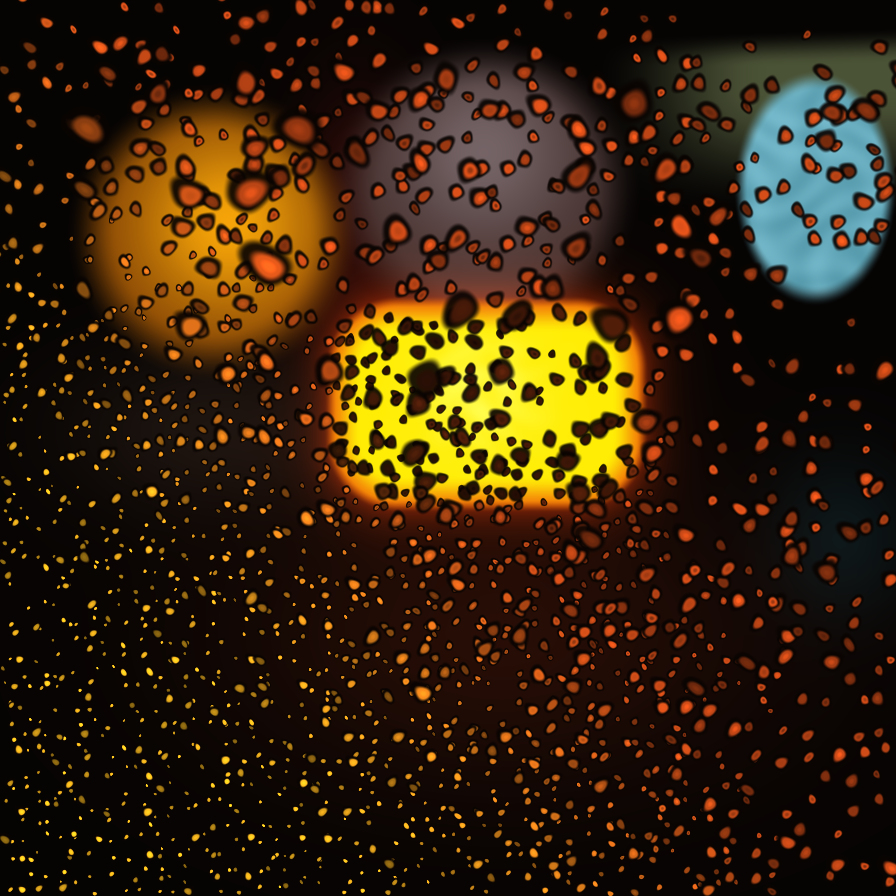
Reproduce this texture procedurally as a three.js fragment shader.

```glsl
varying vec2 vUv;

vec2 hash2(vec2 p) {
  return fract(sin(vec2(dot(p, vec2(127.1, 311.7)), dot(p, vec2(269.5, 183.3)))) * 43758.5);
}

float disc(vec2 p, vec2 center, vec2 radius, float soft) {
  return 1.0 - smoothstep(1.0 - soft, 1.0 + soft, length((p - center) / radius));
}

float haze(vec2 p, vec2 center, vec2 radius) {
  vec2 q = (p - center) / radius;
  return exp(-dot(q, q));
}

float roundBox(vec2 p, vec2 halfSize, float corner) {
  vec2 q = abs(p) - halfSize + corner;
  return length(max(q, 0.0)) + min(max(q.x, q.y), 0.0) - corner;
}

// Signed distance to the bright yellow lamp
float lampDistance(vec2 p) {
  return roundBox(p - vec2(0.543, 0.549), vec2(0.174, 0.114), 0.075);
}

// Blurred lights behind the glass
vec3 lights(vec2 p) {
  float streak = sin(p.x * 61.0 + 3.0 * sin(p.y * 37.0)) * sin(p.y * 83.0 + 2.0 * sin(p.x * 45.0));
  vec3 col = vec3(0.022, 0.014, 0.011);
  col += vec3(0.13, 0.038, 0.012) * haze(p, vec2(0.56, 0.29), vec2(0.3, 0.17));
  col += vec3(0.015, 0.07, 0.085) * haze(p, vec2(0.94, 0.4), vec2(0.08, 0.09));
  col += vec3(0.09, 0.065, 0.05) * haze(p, vec2(0.24, 0.52), vec2(0.16, 0.09));
  col += vec3(0.16, 0.03, 0.02) * haze(p, vec2(0.4, 0.77), vec2(0.07, 0.13));

  float top = 0.925 + 0.03 * p.x;
  float band = smoothstep(0.66, 0.86, p.x) * smoothstep(0.76, 0.9, p.y)
    * (1.0 - smoothstep(top - 0.025, top + 0.015, p.y));
  col += vec3(0.27, 0.31, 0.2) * band;

  vec3 mauve = mix(vec3(0.27, 0.19, 0.18), vec3(0.48, 0.41, 0.42), haze(p, vec2(0.54, 0.83), vec2(0.1)));
  col = mix(col, mauve, 0.95 * disc(p, vec2(0.54, 0.79), vec2(0.145, 0.14), 0.22));

  vec3 amber = mix(vec3(0.5, 0.25, 0.02), vec3(0.96, 0.64, 0.03), haze(p, vec2(0.255, 0.75), vec2(0.1)));
  col = mix(col, amber, disc(p, vec2(0.238, 0.74), vec2(0.135, 0.138), 0.22));

  vec3 blue = vec3(0.4, 0.67, 0.74) + 0.05 * streak + 0.1 * (p.y - 0.79);
  col = mix(col, blue, disc(p, vec2(0.91, 0.79), vec2(0.083, 0.12), 0.1));

  float d = lampDistance(p);
  col += vec3(0.4, 0.1, 0.01) * exp(-45.0 * max(d, 0.0));
  vec3 lamp = mix(vec3(1.0, 0.93, 0.02), vec3(0.95, 0.45, 0.03), smoothstep(-0.035, 0.004, d));
  lamp += vec3(0.0, 0.05, 0.24) * haze(p, vec2(0.54, 0.56), vec2(0.06)) * (1.0 + 0.5 * streak);
  return mix(col, lamp, 1.0 - smoothstep(-0.007, 0.007, d));
}

// One jittered layer of drops, kept inside an ellipse
vec3 addDrops(vec3 col, vec2 p, float cells, float radius, float cover, vec2 center, vec2 extent) {
  vec2 home = floor(p * cells);
  for (int j = -1; j <= 1; j++) {
    for (int i = -1; i <= 1; i++) {
      vec2 cell = home + vec2(float(i), float(j));
      vec2 jitter = hash2(cell + cells);
      vec2 trait = hash2(cell + cells * 2.7 + 17.3);
      vec2 c = (cell + 0.12 + 0.76 * jitter) / cells;

      float chance = cover * disc(c, center, extent, 0.15);
      chance *= 1.0 - 0.8 * haze(c, vec2(0.95, 0.62), vec2(0.14, 0.09));
      chance *= 1.0 - haze(c, vec2(0.9, 0.98), vec2(0.2, 0.06));
      float present = step(trait.y, chance);

      float gold = 1.0 - smoothstep(0.35, 0.95, c.x + 0.8 * c.y);
      float r = radius * (0.6 + 0.55 * trait.x) * mix(1.0, 0.6, gold);
      vec2 q = (p - c) / r;
      q.x *= 1.0 + 0.5 * (jitter.y - 0.4);
      q += 0.14 * sin(q.yx * 2.3 + jitter * 6.28);

      // Dark rim, then the refracted ring and its centre
      float body = 1.0 - smoothstep(0.72, 1.1, length(q));
      col = mix(col, vec3(0.035, 0.014, 0.006), 0.92 * body * present);
      float d = length(q - vec2(0.06, -0.08));
      float core = 1.0 - smoothstep(0.38, 0.72, d);
      float ring = mix(mix(0.6, 1.25, trait.x), 1.1, gold);
      vec3 lit = mix(vec3(0.8, 0.29, 0.09), vec3(1.0, 0.74, 0.12), gold);
      lit *= mix(ring, 1.0, smoothstep(0.08, 0.36, d)) * (0.5 + 0.65 * jitter.x);
      lit *= 1.0 - 0.65 * (1.0 - smoothstep(-0.01, 0.01, lampDistance(c)));
      col = mix(col, lit, core * present);
    }
  }
  return col;
}

void main() {
  vec2 p = vUv;
  vec3 col = lights(p);
  col = addDrops(col, p, 54.0, 0.0068, 0.75, vec2(0.1, 0.05), vec2(0.75, 0.65));
  col = addDrops(col, p, 35.0, 0.0112, 0.72, vec2(0.5), vec2(2.0));
  col = addDrops(col, p, 23.0, 0.0145, 0.38, vec2(0.6, 0.65), vec2(0.65, 0.4));
  col = addDrops(col, p, 13.0, 0.023, 0.6, vec2(0.43, 0.76), vec2(0.4, 0.19));
  gl_FragColor = vec4(clamp(col, 0.0, 1.0), 1.0);
}
```
